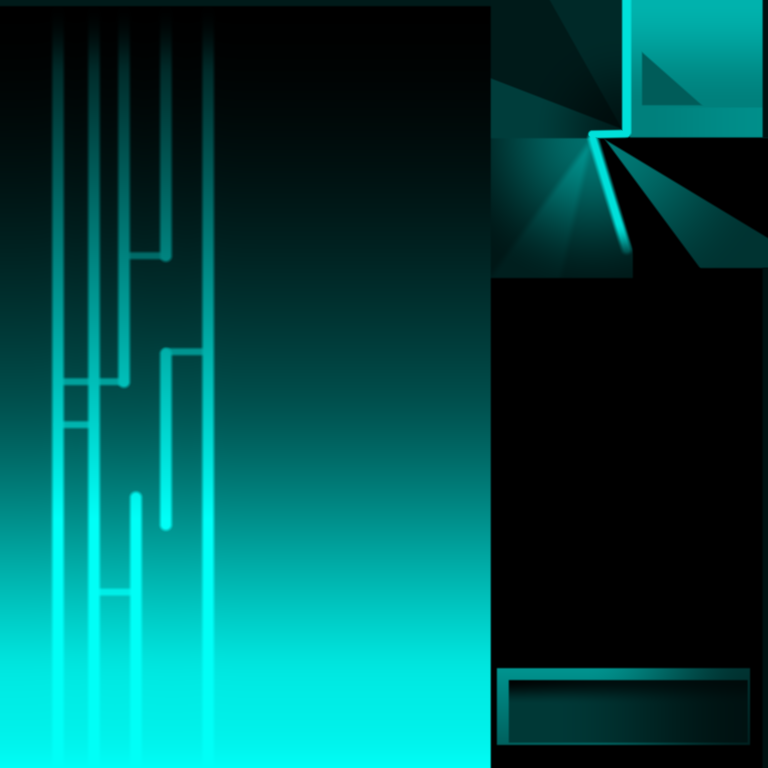
A Shadertoy shader for this background:

```glsl
const vec3 TEAL = vec3(0.0, 1.0, 0.97);

// Vertical traces: x, start, end. Horizontal traces: y, start, end.
const vec3 RAILS[7] = vec3[7](
    vec3(0.0755, -0.1, 1.1), vec3(0.1224, -0.1, 1.1), vec3(0.1615, -0.1, 0.497),
    vec3(0.216, -0.1, 0.333), vec3(0.271, -0.1, 1.1), vec3(0.216, 0.461, 0.683),
    vec3(0.177, 0.648, 1.1));
const vec3 LINKS[5] = vec3[5](
    vec3(0.333, 0.1615, 0.216), vec3(0.458, 0.216, 0.271), vec3(0.497, 0.0755, 0.1615),
    vec3(0.553, 0.0755, 0.1224), vec3(0.771, 0.1224, 0.177));

float cover(float d, float soft) {
    return smoothstep(-soft, soft, d);
}

float box(vec2 p, vec2 lo, vec2 hi, float soft) {
    vec2 d = min(p - lo, hi - p);
    return cover(d.x, soft) * cover(d.y, soft);
}

// Signed distance to the line a-b, positive below a rightward line
float side(vec2 p, vec2 a, vec2 b) {
    vec2 d = normalize(b - a);
    return d.x * (p.y - a.y) - d.y * (p.x - a.x);
}

float segment(vec2 p, vec2 a, vec2 b) {
    vec2 d = b - a;
    return length(p - a - d * clamp(dot(p - a, d) / dot(d, d), 0.0, 1.0));
}

float panelShade(float y) {
    float bump = smoothstep(0.5, 0.85, y) * (1.0 - smoothstep(0.85, 1.0, y));
    return pow(max(y, 0.0), 1.8) + 0.13 * bump;
}

float circuit(vec2 p, float base, float soft) {
    float rails = 0.0, links = 0.0, halo = 0.0;
    for (int i = 0; i < 7; i++) {
        vec3 r = RAILS[i];
        float d = segment(p, r.xy, r.xz);
        rails = max(rails, cover(0.0075 - d, soft + 0.0015));
        halo = max(halo, exp(-d * 90.0));
    }
    for (int i = 0; i < 5; i++) {
        vec3 l = LINKS[i];
        links = max(links, cover(0.0045 - segment(p, l.yx, l.zx), soft + 0.001));
    }
    float glow = max(base, min(1.0, 0.04 + 1.42 * p.y));
    float shade = base + 0.04 * halo * p.y * (1.0 - p.y);
    shade = mix(shade, mix(base, glow, 0.75), links);
    return mix(shade, glow, rails * smoothstep(0.0, 0.1, p.y));
}

// Dark facets meeting at the upper corner
float upperFan(vec2 p, vec2 apex, float soft) {
    float shade = mix(0.10, 0.24, cover(side(p, vec2(0.639, 0.102), apex), soft));
    shade = mix(shade, 0.16, cover(-side(p, vec2(0.723, 0.013), apex), soft));
    return shade * mix(0.5, 1.0, smoothstep(0.0, 0.12, distance(p, apex)));
}

// Rays spreading down and left, cut by a slanted edge
float lowerFan(vec2 p, vec2 apex, float soft) {
    float shade = mix(0.57, 0.12, smoothstep(0.0, 0.2, distance(p, apex)));
    float rayA = cover(side(p, apex, vec2(0.65, 0.345)), soft + 0.004);
    float rayB = cover(-side(p, apex, vec2(0.73, 0.362)), soft + 0.004);
    shade *= 1.0 - 0.25 * rayA - 0.18 * rayB;
    return shade * cover(side(p, apex, vec2(0.822, 0.32)), soft);
}

float beam(vec2 p, vec2 apex, float soft) {
    float wedge = cover(side(p, apex, vec2(1.0, 0.31)), soft)
                * cover(-side(p, apex, vec2(0.9115, 0.349)), soft);
    return wedge * mix(0.48, 0.2, smoothstep(0.0, 0.23, distance(p, apex)));
}

float glassTile(vec2 p, float soft) {
    float shade = mix(0.7, 0.5, smoothstep(0.0, 0.14, p.y));
    float facet = box(p, vec2(0.836, 0.0), vec2(1.0, 0.137), soft)
                * cover(side(p, vec2(0.836, 0.068), vec2(0.914, 0.137)), soft);
    shade = mix(shade, 0.36, facet);
    return mix(shade, 0.5 + 0.06 * smoothstep(0.83, 1.0, p.x), cover(p.y - 0.14, soft));
}

float bevelBox(vec2 p, vec2 lo, vec2 hi, float soft) {
    vec2 q = (p - lo) / (hi - lo);
    float rim = mix(0.58, 0.2, smoothstep(0.35, 1.0, q.x)) * mix(1.0, 0.65, q.y);
    float core = mix(0.22, 0.07, smoothstep(0.2, 1.0, q.x));
    core *= mix(smoothstep(0.15, 0.48, q.y), 1.0, 0.6 * q.x);
    float inner = box(p, lo + 0.0155, hi - vec2(0.003), soft);
    return mix(rim, core, inner) * box(p, lo, hi, soft);
}

void mainImage(out vec4 fragColor, in vec2 fragCoord) {
    vec2 p = fragCoord / iResolution.xy;
    p.y = 1.0 - p.y;
    float soft = 0.0012 + 0.5 / iResolution.y;

    // Left panel with its traces
    float panel = circuit(p, panelShade(p.y), soft);
    panel = mix(0.1, panel, cover(p.y - 0.008, soft));
    float shade = panel * cover(0.639 - p.x, soft);

    // Faceted corner
    vec2 bend = vec2(0.771, 0.18);
    shade += upperFan(p, vec2(0.81, 0.168), soft)
           * box(p, vec2(0.639, -0.1), vec2(0.815, 0.18), soft);
    shade += lowerFan(p, bend, soft) * box(p, vec2(0.639, 0.18), vec2(0.824, 0.362), soft);
    shade += beam(p, vec2(0.788, 0.182), soft) * box(p, vec2(0.78, 0.18), vec2(1.1, 0.349), soft);
    shade = mix(shade, glassTile(p, soft), box(p, vec2(0.82, -0.1), vec2(1.1, 0.179), soft));

    // Bright bent edge
    float upright = cover(0.006 - segment(p, vec2(0.816, -0.1), vec2(0.816, 0.172)), soft);
    float ledge = cover(0.005 - segment(p, vec2(0.771, 0.175), vec2(0.816, 0.174)), soft);
    float slant = cover(0.006 - segment(p, vec2(0.772, 0.18), vec2(0.816, 0.325)), soft + 0.002);
    slant *= 1.0 - smoothstep(0.29, 0.345, p.y);
    shade = mix(shade, 0.88, max(max(upright, ledge), slant));

    // Bottom box and dim right border
    shade += bevelBox(p, vec2(0.647, 0.87), vec2(0.9766, 0.97), soft);
    shade = mix(shade, 0.07, cover(p.x - 0.993, soft) * (1.0 - box(p, vec2(0.9, 0.18), vec2(1.1, 0.349), soft)));
    fragColor = vec4(TEAL * clamp(shade, 0.0, 1.0), 1.0);
}
```
